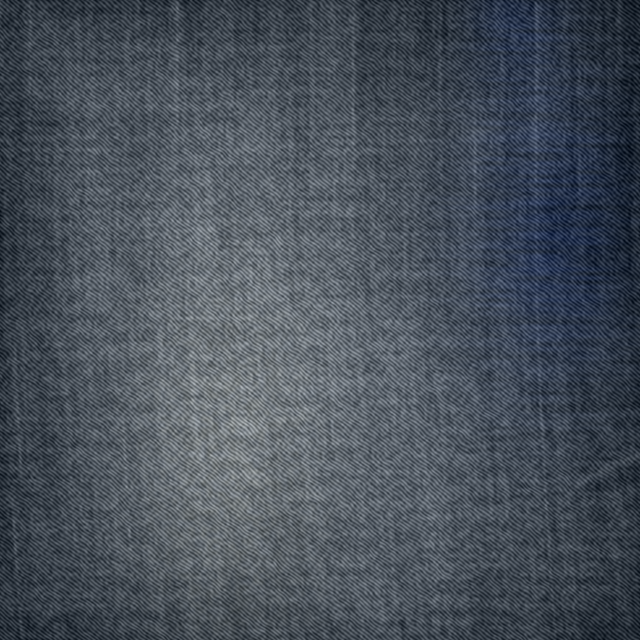
Write a WebGL 1 fragment shader that draws this texture.

```glsl
precision highp float;

uniform vec2 u_resolution;

const float TWILL_COUNT = 118.0;    // diagonal ribs across the canvas
const float TWILL_SLANT = 1.2;
const float TWILL_DEPTH = 0.085;
const float GRAIN_DEPTH = 0.15;
const float WARP_DEPTH = 0.085;
const float WEFT_DEPTH = 0.06;
const float SLUB_GLOW = 0.075;
const float SHADE_FLOOR = 0.175;
const vec3 INDIGO_CAST = vec3(-0.032, 0.0, 0.036);
const vec3 BLUE_STAIN = vec3(-0.030, -0.012, 0.050);
const vec3 WARM_WEAR = vec3(0.020, 0.012, -0.012);

float hash(vec2 p) {
    return fract(sin(dot(p, vec2(127.1, 311.7))) * 43758.5453);
}

float noise(vec2 p) {
    vec2 i = floor(p);
    vec2 f = fract(p);
    f = f * f * (3.0 - 2.0 * f);
    float low = mix(hash(i), hash(i + vec2(1.0, 0.0)), f.x);
    float high = mix(hash(i + vec2(0.0, 1.0)), hash(i + vec2(1.0, 1.0)), f.x);
    return mix(low, high, f.y);
}

float fbm(vec2 p) {
    float sum = 0.0;
    float gain = 0.5;
    for (int i = 0; i < 4; i++) {
        sum += gain * noise(p);
        p = p * 2.03 + 17.3;
        gain *= 0.5;
    }
    return sum;
}

// Soft elliptical patch, one at its centre
float patchAt(vec2 p, vec2 centre, vec2 radius) {
    vec2 d = (p - centre) / radius;
    return exp(-dot(d, d));
}

// Bright vertical thread between two heights
float slub(vec2 t, float x, float bottom, float top) {
    float d = (t.x - x) / 0.0028;
    float span = smoothstep(bottom - 0.06, bottom + 0.06, t.y)
               * (1.0 - smoothstep(top - 0.06, top + 0.06, t.y));
    float beads = 0.35 + 0.9 * noise(vec2(x * 900.0, t.y * 85.0));
    return exp(-d * d) * span * beads;
}

// Broad fading of the cloth, darker towards the edges
float washShade(vec2 p) {
    float shade = SHADE_FLOOR;
    shade += 0.18 * patchAt(p, vec2(0.42, 0.46), vec2(0.50, 0.62));
    shade += 0.11 * patchAt(p, vec2(0.38, 0.48), vec2(0.25, 0.36));
    shade += 0.05 * patchAt(p, vec2(0.34, 0.25), vec2(0.10, 0.12));
    shade += 0.05 * patchAt(p, vec2(0.60, 0.10), vec2(0.36, 0.24));
    shade += 0.045 * patchAt(p, vec2(0.16, 0.86), vec2(0.18, 0.12));
    shade += 0.04 * patchAt(p, vec2(0.72, 0.79), vec2(0.18, 0.06));
    shade -= 0.04 * patchAt(p, vec2(0.88, 0.60), vec2(0.10, 0.12));
    shade -= 0.03 * patchAt(p, vec2(0.10, 0.81), vec2(0.20, 0.015));
    shade += 0.08 * (fbm(p * vec2(6.0, 5.0)) - 0.47);
    vec2 edge = min(p, 1.0 - p);
    return shade - 0.04 * exp(-min(edge.x, edge.y) / 0.04);
}

// Pale worn fold near the lower right edge
float crease(vec2 p) {
    float path = 0.238 + 0.32 * (p.x - 0.86) + 0.005 * sin(p.x * 40.0);
    float d = (p.y - path) / 0.007;
    float shadow = (p.y - path + 0.022) / 0.014;
    return (exp(-d * d) - 0.45 * exp(-shadow * shadow)) * smoothstep(0.84, 0.96, p.x);
}

void main() {
    vec2 p = gl_FragCoord.xy / u_resolution;

    // Threads lean to the right as they descend
    float lean = 0.065 * pow(max(0.6 - p.y, 0.0), 1.5);
    vec2 t = vec2(p.x - lean, p.y);

    float shade = washShade(p);

    // Uneven warp and weft yarns
    float warp = 0.6 * noise(t * vec2(125.0, 5.0)) + 0.4 * noise(t * vec2(58.0, 3.0) + 41.0);
    float weft = noise(p * vec2(13.0, 145.0) + 73.0);
    shade += WARP_DEPTH * (warp - 0.5) + WEFT_DEPTH * (weft - 0.5);

    float slubs = slub(t, 0.277, 0.77, 1.1) + slub(t, 0.552, 0.74, 1.0)
                + slub(t, 0.688, 0.84, 1.1) + slub(t, 0.742, 0.66, 0.82)
                + slub(t, 0.838, -0.1, 1.1) + slub(t, 0.905, 0.70, 0.92)
                + slub(t, 0.020, 0.26, 0.45) + slub(t, 0.004, -0.1, 0.22)
                + slub(t, 0.184, 0.12, 0.38) + slub(t, 0.047, 0.80, 1.1);
    shade += SLUB_GLOW * slubs + 0.07 * crease(p);

    // Diagonal ribs with broken, irregular stitches
    float wobble = 0.5 * noise(p * 75.0) + 0.6 * noise(p * 24.0);
    float phase = TWILL_COUNT * (t.x + TWILL_SLANT * t.y) + wobble;
    float rib = sin(6.28318 * phase);
    float grain = noise(t * vec2(245.0, 205.0)) - 0.5;
    float detail = smoothstep(1.5, 3.5, min(u_resolution.x, u_resolution.y) / TWILL_COUNT);
    float contrast = 0.55 + 1.3 * shade;
    shade += detail * contrast * (TWILL_DEPTH * rib + GRAIN_DEPTH * grain);

    // Indigo dye, blue stains and warm wear
    float stain = patchAt(p, vec2(0.86, 0.64), vec2(0.14, 0.25))
                + 0.7 * patchAt(p, vec2(0.81, 0.97), vec2(0.07, 0.10));
    float wear = patchAt(p, vec2(0.36, 0.30), vec2(0.16, 0.34));
    vec3 colour = vec3(shade) + INDIGO_CAST + BLUE_STAIN * stain * (0.5 + weft);
    colour += WARM_WEAR * wear * (0.4 + noise(p * 110.0));

    gl_FragColor = vec4(clamp(colour, 0.0, 1.0), 1.0);
}
```
